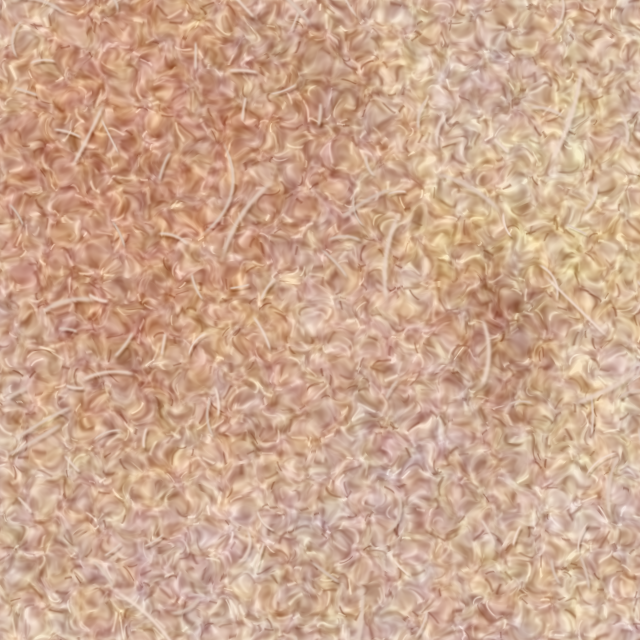
A WebGL 1 fragment shader for this texture:

```glsl
precision highp float;
// Dry ground litter: rusty, straw-yellow and mauve patches of matted plant bits.
// Warped noise gives the curled grain; random bent strands in jittered cells
// give the short flecks and the sparse pale straws lying on top.

#define MEAN_COLOR vec3(0.800, 0.672, 0.586)
#define LIGHT_AXIS vec3(0.085, 0.108, 0.110)
#define RUST_TINT vec3(0.015, -0.045, -0.062)
#define GOLD_TINT vec3(0.010, 0.015, -0.055)
#define MAUVE_TINT vec3(-0.008, 0.000, 0.045)
#define STRAW_COLOR vec3(0.910, 0.825, 0.765)
#define GRAIN_FREQ 56.0
#define FLECK_FREQ 38.0
#define FLECK_CONTRAST 1.7
#define STRAW_SHARE 0.42

uniform vec2 u_resolution;

float hash(vec2 p) {
  return fract(sin(dot(p, vec2(127.1, 311.7))) * 43758.5453);
}

vec2 gradientAt(vec2 cell) {
  float angle = 6.2832 * hash(cell);
  return vec2(cos(angle), sin(angle));
}

// Gradient noise, zero mean.
float noise(vec2 p) {
  vec2 i = floor(p), f = fract(p);
  vec2 w = f * f * f * (f * (f * 6.0 - 15.0) + 10.0);
  vec2 e = vec2(1.0, 0.0);
  float low = mix(dot(gradientAt(i), f),
                  dot(gradientAt(i + e), f - e), w.x);
  float high = mix(dot(gradientAt(i + e.yx), f - e.yx),
                   dot(gradientAt(i + 1.0), f - 1.0), w.x);
  return mix(low, high, w.y);
}

float fbm(vec2 p) {
  return noise(p) + 0.5 * noise(p * 2.1 + 17.3) + 0.25 * noise(p * 4.3 + 41.7);
}

// Soft round patch: 1 at its centre, fading to 0.
float patchMask(vec2 p, vec2 center, float radius) {
  vec2 d = (p - center) / radius;
  return exp(-dot(d, d));
}

// Bent strands, one per cell; returns (tone times cover, cover).
// Length is in cells, thickness in canvas units.
vec2 strands(vec2 p, float freq, float len, float thick, float share, float seed) {
  vec2 q = p * freq, cell = floor(q), layer = vec2(0.0);
  for (int j = -1; j <= 1; j++) {
    for (int i = -1; i <= 1; i++) {
      vec2 id = cell + vec2(float(i), float(j));
      vec2 key = id + seed;
      vec2 d = q - id - vec2(hash(key), hash(key + 5.3));
      float angle = 3.1416 * hash(key + 11.9);
      float c = cos(angle), s = sin(angle);
      d = vec2(c * d.x + s * d.y, c * d.y - s * d.x);
      d.y += (hash(key + 23.1) - 0.5) * d.x * d.x / len;
      float reach = len * mix(0.45, 1.0, hash(key + 31.7));
      float x = d.y / (thick * freq * mix(0.7, 1.2, hash(key + 43.3)));
      float cover = exp(-x * x) * (1.0 - smoothstep(0.65 * reach, reach, abs(d.x)));
      cover *= step(hash(key + 59.9), share);
      float tone = 2.0 * hash(key + 71.3) - 1.0;
      layer = mix(layer, vec2(tone, 1.0), cover);
    }
  }
  return layer;
}

// Pale straws with a thin shadow beside them.
vec3 layStraws(vec3 color, vec2 p, float freq, float len, float thick, float share, float seed) {
  float shadow = strands(p + vec2(-0.003, 0.005), freq, len, thick, share, seed).y;
  vec2 straw = strands(p, freq, len, thick, share, seed);
  color -= 0.11 * shadow * (1.0 - straw.y);
  return mix(color, STRAW_COLOR, 0.8 * straw.y) + 0.05 * straw.x;
}

void main() {
  vec2 p = gl_FragCoord.xy / u_resolution.y;

  // Broad patches
  float drift = fbm(p * 4.0 + 3.7);
  float rust = clamp(1.15 * patchMask(p, vec2(0.22, 0.70), 0.36) + 0.5 * drift, 0.0, 1.0);
  float gold = clamp(patchMask(p, vec2(0.92, 0.68), 0.27) + 0.8 * fbm(p * 5.0 + 29.0), 0.0, 1.0);
  float mauve = smoothstep(-0.15, 0.4, fbm(p * 4.5 + 53.0)) * (1.0 - rust);
  float shade = patchMask(p, vec2(0.52, 0.85), 0.10) + patchMask(p, vec2(0.78, 0.50), 0.10);
  float light = 0.22 - 0.65 * rust + 0.3 * gold - 0.8 * shade + 0.9 * fbm(p * 7.0 + 83.0);

  // Curled grain
  vec2 warp = vec2(noise(p * 26.0 + 7.1), noise(p * 26.0 + 61.3));
  vec2 g = p + 0.016 * warp;
  light += 2.1 * noise(g * GRAIN_FREQ);
  light += 1.3 * noise(g * GRAIN_FREQ * 2.0 + 13.7);
  light += 2.8 * (0.17 - abs(noise(g * GRAIN_FREQ * 0.7 + 37.9)));

  // Short light and dark flecks
  vec2 coarse = strands(g, FLECK_FREQ, 0.65, 0.0034, 0.9, 101.0);
  light = light * (1.0 - 0.5 * coarse.y) + FLECK_CONTRAST * coarse.x;
  vec2 fine = strands(g, FLECK_FREQ * 1.4, 0.7, 0.0025, 0.85, 211.0);
  light = light * (1.0 - 0.4 * fine.y) + FLECK_CONTRAST * fine.x;

  // Colour: patch tints and small shifts from bit to bit
  vec3 color = MEAN_COLOR + LIGHT_AXIS * clamp(light, -3.2, 2.0);
  color += RUST_TINT * rust + GOLD_TINT * gold + MAUVE_TINT * mauve;
  color += 1.2 * GOLD_TINT * noise(g * 34.0 + 91.0) + RUST_TINT * noise(g * 24.0 + 67.0);

  // Straws on top, thin ones first
  color = layStraws(color, p, 15.0, 0.55, 0.0026, 0.35, 307.0);
  color = layStraws(color, p, 6.0, 0.55, 0.0038, STRAW_SHARE, 401.0);

  gl_FragColor = vec4(clamp(color, 0.0, 1.0), 1.0);
}
```
